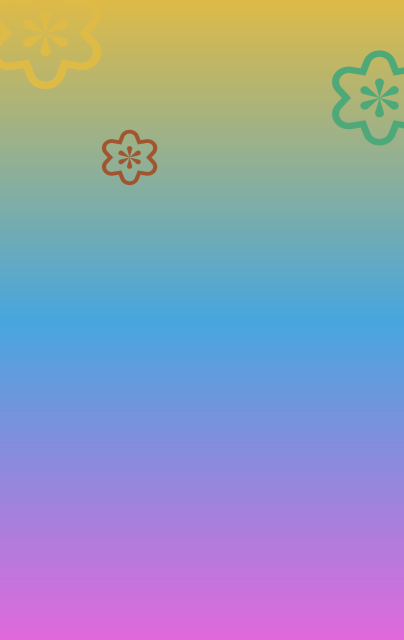
Reproduce this background procedurally as a Shadertoy shader.

```glsl
// Three outlined six-petal blossoms over a vertical gold, sky and orchid gradient.
// Each blossom folds the plane into one sector; a single tapered-lobe distance
// draws both the petal outline and the drop-shaped stamens.

const vec3 GOLD = vec3(0.87, 0.73, 0.28);
const vec3 SKY = vec3(0.28, 0.65, 0.87);
const vec3 ORCHID = vec3(0.88, 0.41, 0.86);

// Round cap with straight flanks; sinTaper > 0 narrows the lobe outwards.
float lobe(vec2 p, float centre, float radius, float sinTaper) {
    vec2 e = p - vec2(0.0, centre);
    vec2 normal = vec2(sqrt(1.0 - sinTaper * sinTaper), sinTaper);
    bool onCap = e.y * normal.x > e.x * normal.y;
    return (onCap ? length(e) : dot(e, normal)) - radius;
}

// Distance to a blossom of unit height radius, slightly widened sideways.
float blossom(vec2 p) {
    p.x /= 1.1;
    float sector = radians(60.0);
    float angle = abs(mod(atan(p.x, p.y) + 0.5 * sector, sector) - 0.5 * sector);
    vec2 q = length(p) * vec2(sin(angle), cos(angle));

    float petal = lobe(q, 0.68, 0.32, 0.342);
    float outline = abs(petal + 0.068) - 0.068;
    float stamen = lobe(q, 0.325, 0.085, -0.085 / 0.325);
    return min(outline, stamen);
}

void paintBlossom(inout vec3 colour, vec2 uv, vec2 centre, float size, vec3 ink) {
    float d = blossom((uv - centre) / size) * size;
    float pixel = 1.0 / iResolution.y;
    colour = mix(colour, ink, 1.0 - smoothstep(-0.7 * pixel, 0.7 * pixel, d));
}

void mainImage(out vec4 fragColor, in vec2 fragCoord) {
    vec2 uv = fragCoord / iResolution.y;

    // Background gradient, with its crease at mid height
    vec3 colour = mix(ORCHID, SKY, clamp(uv.y * 2.0, 0.0, 1.0));
    colour = mix(colour, GOLD, clamp(uv.y * 2.0 - 1.0, 0.0, 1.0));

    // Blossoms
    paintBlossom(colour, uv, vec2(0.071, 0.948), 0.0872, GOLD);
    paintBlossom(colour, uv, vec2(0.593, 0.847), 0.0742, vec3(0.31, 0.66, 0.47));
    paintBlossom(colour, uv, vec2(0.2025, 0.754), 0.0432, vec3(0.63, 0.33, 0.18));

    fragColor = vec4(colour, 1.0);
}
```
